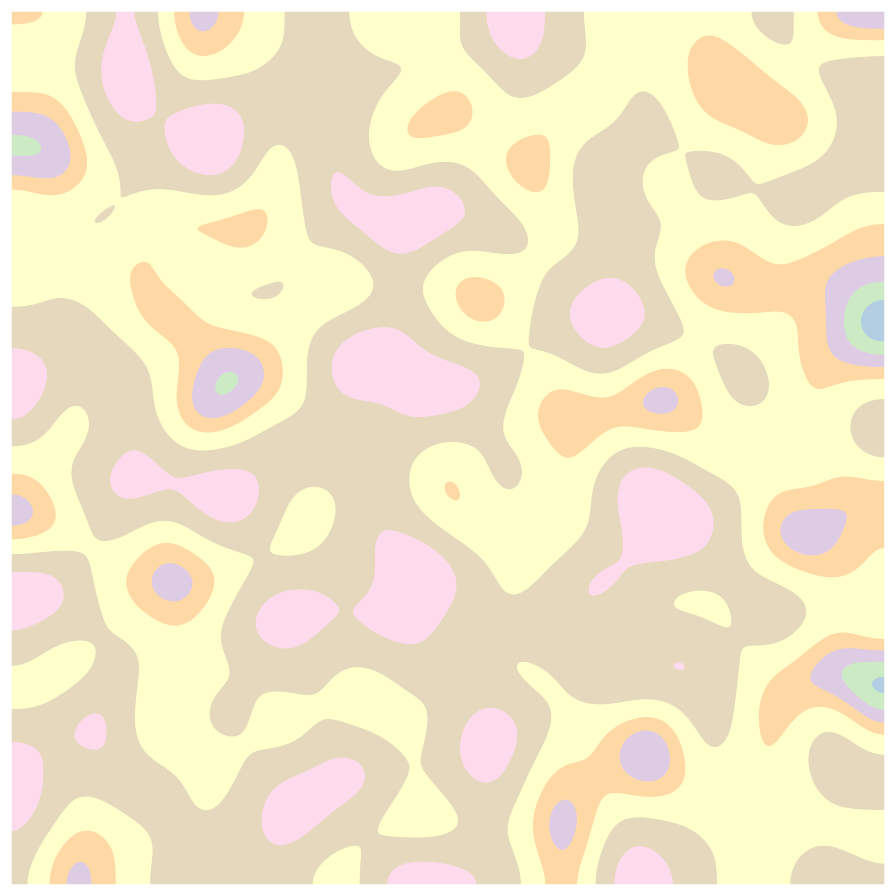
Give the GLSL for this texture, as a WebGL 2 fragment shader.

```glsl
#version 300 es
precision highp float;
precision highp int;

uniform vec2 u_resolution;
out vec4 outColor;

const int CELLS = 30;          // noise cells along one side
const int REACH = 4;           // kernel radius in cells
const float SIGMA = 1.15;      // blur width in cells
const float MARGIN = 0.0131;   // white frame width
const uint SEED = 71u;

const int BANDS = 9;
const vec3 PASTELS[BANDS] = vec3[](
    vec3(0.949, 0.949, 0.949),  // grey
    vec3(0.992, 0.855, 0.925),  // pink
    vec3(0.898, 0.847, 0.741),  // tan
    vec3(1.000, 1.000, 0.800),  // yellow
    vec3(0.996, 0.851, 0.651),  // orange
    vec3(0.871, 0.796, 0.894),  // violet
    vec3(0.800, 0.922, 0.773),  // green
    vec3(0.702, 0.804, 0.890),  // blue
    vec3(0.984, 0.706, 0.682)); // red
const float LEVELS[BANDS - 1] = float[](
    -2.5, -1.27, -0.04, 1.05, 1.75, 2.4, 2.95, 3.5);

uint scramble(uint n) {
    n = n * 747796405u + 2891336453u;
    n = ((n >> ((n >> 28u) + 4u)) ^ n) * 277803737u;
    return (n >> 22u) ^ n;
}

// Uniform value of unit variance for a cell
float cellValue(ivec2 cell, uint seed) {
    uint n = scramble(uint(cell.x) + scramble(uint(cell.y) + scramble(seed)));
    return (float(n >> 8u) / 16777216.0 * 2.0 - 1.0) * sqrt(3.0);
}

// Reflect cells at the sides; the halves balance to a zero mean
float balancedValue(ivec2 cell, uint seed) {
    cell = max(cell, -1 - cell);
    cell = min(cell, 2 * CELLS - 1 - cell);
    if (cell.x < CELLS / 2) return cellValue(cell, seed);
    return -cellValue(ivec2(cell.x - CELLS / 2, CELLS - 1 - cell.y), seed);
}

// White noise blurred by a Gaussian, scaled to unit variance
float blurredNoise(vec2 p, float sigma, uint seed) {
    vec2 base = floor(p);
    float sum = 0.0;
    for (int y = -REACH; y <= REACH; y++) {
        for (int x = -REACH; x <= REACH; x++) {
            vec2 cell = base + vec2(x, y);
            vec2 d = p - cell - 0.5;
            float weight = exp(-dot(d, d) / (2.0 * sigma * sigma));
            sum += weight * balancedValue(ivec2(cell), seed);
        }
    }
    return sum / (sigma * sqrt(3.14159));
}

// Filled contour bands with smoothed borders
vec3 contourColor(float height, float softness) {
    vec3 color = PASTELS[0];
    for (int i = 1; i < BANDS; i++) {
        float cover = clamp((height - LEVELS[i - 1]) / softness + 0.5, 0.0, 1.0);
        color = mix(color, PASTELS[i], cover);
    }
    return color;
}

// Coverage of a centred square frame opening
float openingMask(vec2 uv, float margin, float pixel) {
    vec2 d = abs(uv - 0.5) - (0.5 - margin);
    return clamp(0.5 - max(d.x, d.y) / pixel, 0.0, 1.0);
}

void main() {
    vec2 uv = gl_FragCoord.xy / u_resolution;
    float pixel = 1.0 / min(u_resolution.x, u_resolution.y);

    vec2 field = clamp((uv - MARGIN) / (1.0 - 2.0 * MARGIN), 0.0, 1.0);
    float height = blurredNoise(field * float(CELLS), SIGMA, SEED);
    float softness = max(0.8 * fwidth(height), 1e-5);

    vec3 color = contourColor(height, softness);
    color = mix(vec3(1.0), color, openingMask(uv, MARGIN, pixel));
    outColor = vec4(color, 1.0);
}
```
